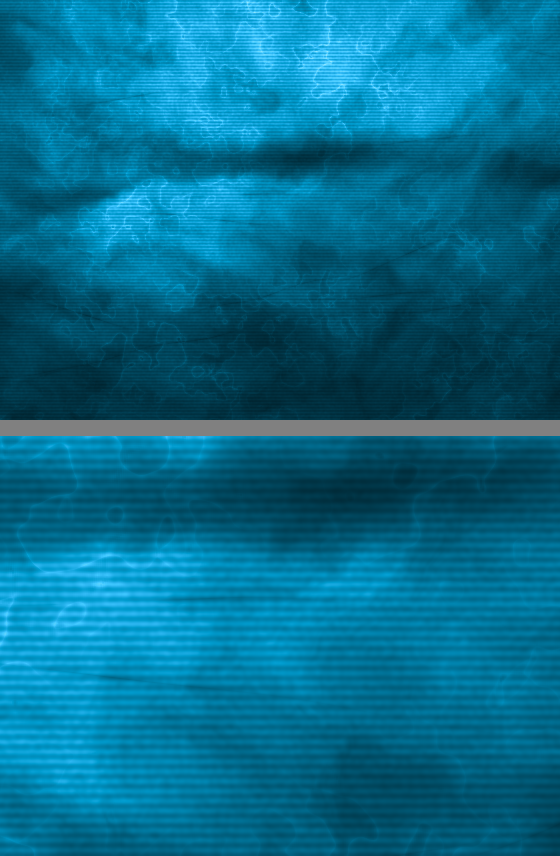
Top, the full canvas; bottom, a detail of the centre.
A Shadertoy shader for this background:

```glsl
// Murky blue underwater glow with folds, light rays, curling filaments and scanlines
#define TINT vec3(0.0, 0.755, 1.0)
#define SCANLINES 128.0
#define SCAN_DEPTH 0.09
#define CLOUD_DEPTH 0.72
#define RAY_DEPTH 0.26
#define FILAMENT_WIDTH 0.0017
#define FILAMENT_GAIN 0.24
#define CRACK_COUNT 14
#define CRACK_DEPTH 0.20
#define GRAIN_DEPTH 0.07
#define FAN_CENTRE vec2(0.66, -0.11)

vec2 hash2(vec2 p) {
    vec3 q = fract(vec3(p.xyx) * vec3(0.1031, 0.1030, 0.0973));
    q += dot(q, q.yzx + 33.33);
    return fract((q.xx + q.yz) * q.zy);
}

// Gradient noise, roughly -0.7 to 0.7
float noise(vec2 p) {
    vec2 i = floor(p), f = fract(p);
    vec2 u = f * f * f * (f * (f * 6.0 - 15.0) + 10.0);
    vec2 e = vec2(0.0, 1.0);
    float a = dot(hash2(i) * 2.0 - 1.0, f);
    float b = dot(hash2(i + e.yx) * 2.0 - 1.0, f - e.yx);
    float c = dot(hash2(i + e.xy) * 2.0 - 1.0, f - e.xy);
    float d = dot(hash2(i + e.yy) * 2.0 - 1.0, f - e.yy);
    return 1.3 * mix(mix(a, b, u.x), mix(c, d, u.x), u.y);
}

float fbm(vec2 p) {
    float sum = 0.0, amp = 0.6;
    for (int k = 0; k < 5; k++) {
        sum += amp * noise(p);
        p = mat2(1.6, 1.2, -1.2, 1.6) * p + 7.3;
        amp *= 0.55;
    }
    return sum;
}

vec2 rotate(vec2 p, float a) {
    return vec2(cos(a) * p.x + sin(a) * p.y, cos(a) * p.y - sin(a) * p.x);
}

float blob(vec2 p, vec2 centre, vec2 size) {
    vec2 d = (p - centre) / size;
    return exp(-dot(d, d));
}

// Large masses of light and shadow
float masses(vec2 p) {
    float t = mix(0.24, 0.56, smoothstep(0.0, 0.85, p.y));
    t += 0.42 * blob(p, vec2(0.72, 0.90), vec2(0.48, 0.27));
    t += 0.16 * blob(p, vec2(0.34, 0.42), vec2(0.32, 0.18));
    // Arched fold: crisp upper edge, slow fade below
    float d = p.y - 0.575 + 0.35 * (p.x - 0.57) * (p.x - 0.57);
    float span = exp(-pow((p.x - 0.50) / 0.35, 2.0));
    t += 0.38 * span * smoothstep(0.02, -0.02, d) * exp(min(d, 0.0) * 6.0);
    t -= 0.42 * blob(p, vec2(0.74, 0.625), vec2(0.30, 0.045));
    t -= 0.22 * blob(p, vec2(0.22, 0.555), vec2(0.16, 0.025));
    t -= 0.24 * blob(p, vec2(1.32, 0.59), vec2(0.18, 0.06));
    t -= 0.18 * blob(p, vec2(0.03, 0.33), vec2(0.16, 0.07));
    t -= 0.10 * blob(p, vec2(0.60, 0.22), vec2(0.12, 0.14));
    t -= 0.20 * smoothstep(0.45, 0.78, abs(p.x - 0.667)) * smoothstep(0.45, 1.0, p.y);
    return t;
}

// Thin contour of warped noise in patches: x is the line, y the side of it
vec2 filament(vec2 p, float scale, float seed) {
    vec2 w = vec2(noise(p * 17.0 + seed), noise(p * 17.0 - seed));
    w += 0.4 * vec2(noise(p * 41.0 + seed), noise(p * 41.0 - seed));
    float n = noise(p * scale + 0.8 * w + seed) - 0.08;
    float dist = abs(n) / max(fwidth(n) * iResolution.y, 0.5);
    float line = exp(-dist / FILAMENT_WIDTH) + 0.16 * exp(-dist / (5.0 * FILAMENT_WIDTH));
    float patches = smoothstep(-0.22, 0.42, noise(p * 3.4 + seed * 1.7));
    return patches * vec2(line, smoothstep(-0.02, 0.02, n) - 0.4);
}

// Long, faint, nearly straight dark creases
float cracks(vec2 p) {
    float sum = 0.0;
    for (int k = 0; k < CRACK_COUNT; k++) {
        float id = float(k);
        vec2 anchor = hash2(vec2(id, 4.7)) * vec2(1.33, 1.0);
        vec2 r = hash2(vec2(id, 19.3));
        vec2 q = rotate(p - anchor, mix(-0.45, 0.35, r.x));
        q.y += 0.018 * noise(vec2(q.x * 5.0, id * 3.1)) + 0.12 * (r.y - 0.5) * q.x * q.x;
        float reach = exp(-pow(q.x / mix(0.12, 0.30, r.y), 2.0));
        reach *= 0.7 + 0.9 * noise(vec2(q.x * 13.0, id * 7.7));
        sum += reach * (exp(-abs(q.y) / 0.002) + 0.35 * exp(-abs(q.y) / 0.012));
    }
    return clamp(sum, 0.0, 1.3);
}

void mainImage(out vec4 fragColor, in vec2 fragCoord) {
    vec2 p = fragCoord / iResolution.y;
    p.x += 0.6667 - 0.5 * iResolution.x / iResolution.y;

    vec2 warp = vec2(fbm(p * 3.0 + 3.1), fbm(p * 3.0 + 17.9));
    float tone = masses(p + warp * vec2(0.10, 0.055));

    // Drifting cloud, brushed one way on the left and another on the right
    float left = fbm(rotate(p + 0.05 * warp, -0.35) * vec2(3.0, 9.0) + 5.0);
    float right = fbm(rotate(p + 0.05 * warp, 0.75) * vec2(3.0, 11.0) + 31.0);
    float brushed = mix(left, right, smoothstep(0.65, 1.05, p.x));
    float cloud = 0.55 * brushed + 0.65 * fbm(p * 6.0 + 1.4 * warp + 11.0);
    tone *= 1.03 + CLOUD_DEPTH * cloud;

    // Rays fanning upward
    vec2 fan = p - FAN_CENTRE;
    float angle = atan(fan.x, fan.y), radius = length(fan);
    float rays = noise(vec2(angle * 13.0, radius * 2.8)) + 0.4 * noise(vec2(angle * 34.0, radius * 4.0 + 9.0));
    tone *= 1.0 + RAY_DEPTH * rays * smoothstep(0.56, 0.78, p.y) * exp(-2.0 * angle * angle);

    tone *= 1.0 - CRACK_DEPTH * cracks(p);
    vec2 threads = filament(p, 6.0, 2.3) + 0.8 * filament(p, 8.0, 41.6) + 0.6 * filament(p, 7.0, 77.1);
    tone *= 1.0 + 0.09 * threads.y;
    tone = min(tone, 0.80 + 0.42 * (tone - 0.80));
    tone += FILAMENT_GAIN * threads.x * (0.08 + 0.7 * tone);

    // Fine grain and scanlines
    tone *= 1.0 + GRAIN_DEPTH * noise(p * 150.0);
    tone *= 1.0 + SCAN_DEPTH * sin(6.2832 * SCANLINES * p.y);
    tone = max(tone, 0.10);

    // Highlights wash toward white
    vec3 colour = TINT * min(tone, 1.0);
    colour.r += 1.3 * max(tone - 0.81, 0.0);
    colour.g += 0.5 * max(tone - 0.95, 0.0);
    fragColor = vec4(clamp(colour, 0.0, 1.0), 1.0);
}
```
